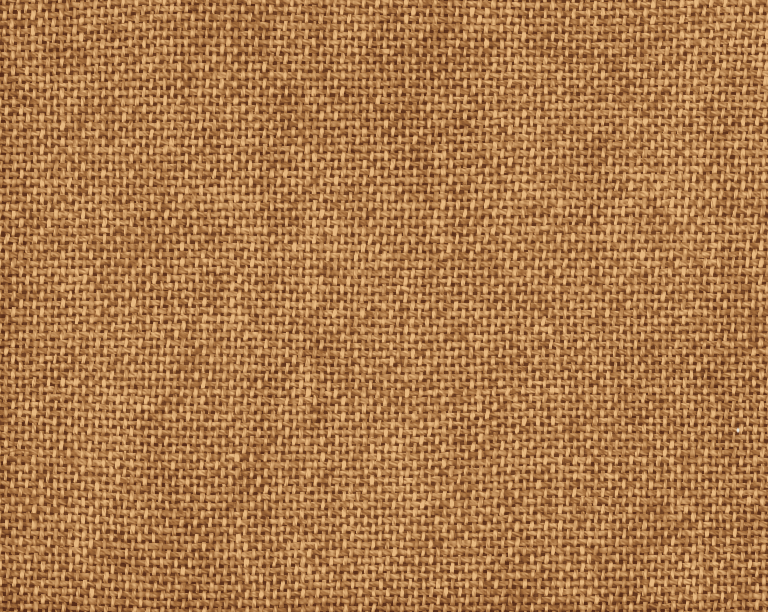
A WebGL 1 fragment shader for this texture:

```glsl
precision highp float;
// Plain-woven brown burlap with slim bright warp floats, dark gaps and stray fibres.
uniform vec2 u_resolution;

const vec2 THREADS = vec2(108.0, 76.0);
const float PI = 3.14159265;
const vec3 SHADOW = vec3(0.34, 0.17, 0.09);
const vec3 JUTE = vec3(0.63, 0.42, 0.23);
const vec3 STRAW = vec3(0.91, 0.73, 0.51);

float hash(vec2 p) {
  return fract(sin(dot(p, vec2(127.1, 311.7))) * 43758.5453);
}

float noise(vec2 p) {
  vec2 cell = floor(p);
  vec2 f = fract(p);
  f = f * f * (3.0 - 2.0 * f);
  float low = mix(hash(cell), hash(cell + vec2(1.0, 0.0)), f.x);
  float high = mix(hash(cell + vec2(0.0, 1.0)), hash(cell + 1.0), f.x);
  return mix(low, high, f.y);
}

// Shadow to straw tone ramp
vec3 yarnColour(float tone) {
  vec3 dark = mix(SHADOW, JUTE, clamp(tone * 2.0, 0.0, 1.0));
  return mix(dark, STRAW, clamp(tone * 2.0 - 1.0, 0.0, 1.0));
}

// Half width of one yarn, swelling along its length
float yarnWidth(float id, float along, float base) {
  return base + 0.06 * (hash(vec2(id, base)) - 0.5)
       + 0.14 * (noise(vec2(along * 0.6, id * 7.3)) - 0.5);
}

// x: coverage, y: rounded profile across the yarn
vec2 yarn(float offset, float halfWidth, float aa) {
  float d = abs(offset);
  float cover = 1.0 - smoothstep(halfWidth - aa, halfWidth + aa, d);
  return vec2(cover, sqrt(max(0.0, 1.0 - d * d / (halfWidth * halfWidth))));
}

// Twisted fibre grain running obliquely along a yarn
float grain(float across, float along, float seed) {
  return noise(vec2(across * 4.5 + along * 1.6, along * 2.0 + seed * 5.7)) - 0.5;
}

// Tone of the two interlaced yarn systems
float weaveTone(vec2 p, float aa) {
  vec2 id = floor(p);
  vec2 f = fract(p) - 0.5;
  float side = 1.0 - 2.0 * mod(id.x + id.y, 2.0);
  float warpRise = side * cos(PI * f.y);
  float weftRise = -side * cos(PI * f.x);

  float warpShift = 0.18 * (noise(vec2(id.x * 5.1, p.y * 0.7)) - 0.5);
  float weftShift = 0.20 * (noise(vec2(p.x * 0.7, id.y * 4.7)) - 0.5);
  float warpX = f.x + warpShift - 0.15 * f.y * side;
  float weftY = f.y + weftShift;
  vec2 warp = yarn(warpX, yarnWidth(id.x, p.y, 0.30), aa);
  vec2 weft = yarn(weftY, yarnWidth(id.y, p.x, 0.35), aa);

  // Raised yarns catch light, lowered ones sink into shade
  float warpTone = 0.26 + 0.36 * warp.y + 0.27 * warpRise
                 + 0.50 * grain(warpX, p.y, id.x) - 0.20 * warpX;
  float weftTone = 0.22 + 0.30 * weft.y + 0.10 * weftRise
                 + 0.55 * grain(weftY, p.x, id.y + 91.0) + 0.34 * weftY;
  warpTone += 0.22 * (hash(id) - 0.5);
  weftTone += 0.20 * (hash(id + 37.0) - 0.5);

  float gap = 0.22 * noise(p * 2.0) - 0.08;
  float warpOnTop = smoothstep(-0.15, 0.15, warpRise - weftRise);
  float weftLast = mix(mix(gap, warpTone, warp.x), weftTone, weft.x);
  float warpLast = mix(mix(gap, weftTone, weft.x), warpTone, warp.x);
  return mix(weftLast, warpLast, warpOnTop);
}

// Coverage of one thin bent fibre
float strayFibre(vec2 p, vec2 centre, float angle, float reach, float pixel) {
  vec2 q = p - centre;
  float c = cos(angle);
  float s = sin(angle);
  q = vec2(c * q.x + s * q.y, c * q.y - s * q.x);
  float d = abs(q.y - 9.0 * q.x * q.x);
  float line = 1.0 - smoothstep(0.0003, 0.0008 + pixel, d);
  return line * (1.0 - smoothstep(reach * 0.7, reach, abs(q.x)));
}

void main() {
  vec2 uv = gl_FragCoord.xy / u_resolution;
  float aspect = u_resolution.x / u_resolution.y;
  float pixel = 1.0 / u_resolution.y;
  vec2 sheet = vec2(uv.x * aspect, uv.y);

  // Slow sag and wander of the cloth
  vec2 drift = vec2(noise(uv * 4.0), noise(uv * 4.0 + 19.0)) - 0.5;
  vec2 p = uv * THREADS + drift * vec2(1.2, 1.1);
  float tone = weaveTone(p, THREADS.y * pixel * 0.4) + 0.085;

  // Uneven dye, darker warp bands and a shaded lower edge
  tone += 0.08 * (noise(uv * vec2(9.0, 5.0) + 4.0) - 0.5);
  tone += 0.07 * (noise(vec2(p.x * 0.35, uv.y * 3.0)) - 0.5);
  tone -= 0.10 * (1.0 - smoothstep(0.0, 0.035, uv.y));

  // Scattered loose fibres
  for (int i = 0; i < 24; i++) {
    float k = float(i);
    vec2 centre = vec2(hash(vec2(k, 2.0)) * aspect, hash(vec2(k, 5.0)));
    float reach = 0.012 + 0.022 * hash(vec2(k, 8.0));
    float mask = strayFibre(sheet, centre, PI * hash(vec2(k, 11.0)), reach, pixel);
    tone = mix(tone, 0.25 + 0.6 * hash(vec2(k, 14.0)), 0.5 * mask);
  }
  vec3 colour = yarnColour(tone);

  // Pale fleck of lint
  float fleck = length((sheet - vec2(0.961 * aspect, 0.297)) * vec2(1.3, 0.8));
  colour = mix(colour, vec3(0.93, 0.91, 0.87), 1.0 - smoothstep(0.001, 0.003 + pixel, fleck));
  gl_FragColor = vec4(colour, 1.0);
}
```
